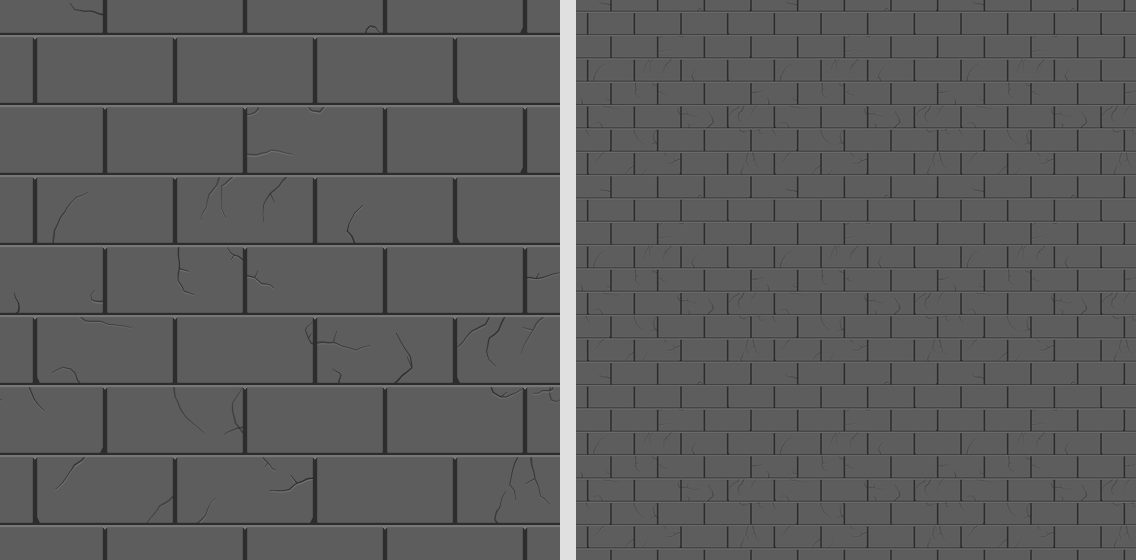
Left: one tile. Right: repeated 3 by 3.
Write a Shadertoy shader that draws this texture.

```glsl
const vec2 BRICKS = vec2(4.0, 8.0);          // bricks across and down
const vec2 BRICK_SIZE = 1.0 / BRICKS;
const vec3 STONE = vec3(0.363);
const vec3 GROOVE = vec3(0.175);
const vec3 HIGHLIGHT = vec3(0.465);
const float BED_WIDTH = 0.0039;              // dark and light halves of a bed joint
const float JOINT_HALF = 0.0039;             // half width of an upright joint
const float NOTCH_DEPTH = 0.0088;            // light wedge on top of an upright joint
const float CHIP_CHANCE = 0.15;
const vec2 CHIP_SIZE = vec2(0.0065, 0.014);
const float CRACKED_SHARE = 0.6;             // share of bricks with cracks
const int MAX_CRACKS = 3;
const int CRACK_STEPS = 5;
const float CRACK_HALF = 0.0016;
const float CRACK_TIP = 0.0004;
const float LIGHT_OFFSET = 0.0024;           // drop of the lit lip below a crack
const float WOBBLE = 0.0022;
const float WOBBLE_CELLS = 48.0;
const float PI = 3.14159;

vec2 hash22(vec2 p) {
    vec3 a = fract(p.xyx * vec3(0.1031, 0.1030, 0.0973));
    a += dot(a, a.yzx + 33.33);
    return fract((a.xx + a.yz) * a.zy);
}

// Gradient noise that wraps after the given number of cells
float cornerSlope(vec2 cell, vec2 corner, vec2 f, float period) {
    float angle = 2.0 * PI * hash22(mod(cell + corner, period) + 7.0).x;
    return dot(vec2(cos(angle), sin(angle)), f - corner);
}

float gradientNoise(vec2 p, float period) {
    vec2 i = floor(p), f = fract(p);
    vec2 u = f * f * f * (f * (f * 6.0 - 15.0) + 10.0);
    float low = mix(cornerSlope(i, vec2(0, 0), f, period), cornerSlope(i, vec2(1, 0), f, period), u.x);
    float high = mix(cornerSlope(i, vec2(0, 1), f, period), cornerSlope(i, vec2(1, 1), f, period), u.x);
    return mix(low, high, u.y);
}

float coverage(float inside, float pixel) {
    return clamp(inside / pixel + 0.5, 0.0, 1.0);
}

// Depth inside a tapering stroke, positive within
float stroke(vec2 p, vec2 a, vec2 b, float widthA, float widthB) {
    vec2 ab = b - a;
    float t = clamp(dot(p - a, ab) / dot(ab, ab), 0.0, 1.0);
    return mix(widthA, widthB, t) - length(p - a - ab * t);
}

// Random walk inwards from a brick edge, with an optional fork
float crackDepth(vec2 p, vec2 seed) {
    vec2 place = hash22(seed), bias = hash22(seed + 3.1) - 0.5;
    bool fromSide = hash22(seed + 5.7).x > 0.8;
    float far = step(0.45, place.y);
    vec2 along = mix(vec2(0.1), vec2(0.9), place.x);
    vec2 point = BRICK_SIZE * (fromSide ? vec2(far, along.y) : vec2(along.x, far));
    float heading = fromSide ? PI * far : PI * (0.5 - far);
    heading += 1.8 * bias.x;
    float stride = mix(0.007, 0.023, hash22(seed + 9.3).x);
    float depth = -1.0;
    for (int i = 0; i < CRACK_STEPS; i++) {
        vec2 r = hash22(seed + 11.9 + 1.7 * float(i));
        vec2 next = point + stride * (0.6 + 0.8 * r.x) * vec2(cos(heading), sin(heading));
        vec2 taper = mix(vec2(CRACK_HALF), vec2(CRACK_TIP), vec2(i, i + 1) / float(CRACK_STEPS));
        depth = max(depth, stroke(p, point, next, taper.x, taper.y));
        if (i == 1 && place.x > 0.5) {
            float fork = heading + 1.3 * sign(bias.y);
            vec2 tip = next + stride * vec2(cos(fork), sin(fork));
            depth = max(depth, stroke(p, next, tip, taper.y, CRACK_TIP));
        }
        point = next;
        heading += 0.8 * bias.y + 1.5 * (r.y - 0.5);
    }
    return depth;
}

void mainImage(out vec4 fragColor, in vec2 fragCoord) {
    vec2 uv = fragCoord / iResolution.xy;
    float pixel = 1.0 / iResolution.y;

    // Running bond: every other row shifts by half a brick
    vec2 grid = uv * BRICKS - vec2(0.25, 0.5);
    grid.x -= 0.5 * mod(floor(grid.y), 2.0);
    vec2 id = mod(floor(grid), BRICKS);
    vec2 local = fract(grid) * BRICK_SIZE;
    vec3 color = STONE;

    // Cracks: lit lower lip first, dark fissure over it
    vec2 chance = hash22(id + 21.3);
    if (chance.x < CRACKED_SHARE) {
        vec2 cells = uv * WOBBLE_CELLS;
        vec2 warp = vec2(gradientNoise(cells, WOBBLE_CELLS), gradientNoise(cells.yx, WOBBLE_CELLS));
        vec2 p = local + WOBBLE * warp;
        int count = 1 + int(chance.y * float(MAX_CRACKS));
        for (int i = 0; i < count; i++) {
            vec2 seed = id * 5.3 + 17.0 * float(i) + 2.0;
            vec2 tone = hash22(seed + 31.7);
            float lip = coverage(crackDepth(p + vec2(0.0, LIGHT_OFFSET), seed), pixel);
            float fissure = coverage(crackDepth(p, seed), pixel);
            color = mix(color, HIGHLIGHT, lip * tone.x);
            color = mix(color, GROOVE, fissure * mix(0.5, 1.0, tone.y));
        }
    }

    // Upright joints, widened at the foot by chipped corners
    float side = step(0.5 * BRICK_SIZE.x, local.x);
    float fromJoint = min(local.x, BRICK_SIZE.x - local.x);
    float chipped = step(hash22(id + 41.0 + 13.0 * side).x, CHIP_CHANCE);
    vec2 chip = mix(vec2(0.002, 0.006), CHIP_SIZE, chipped);
    float jointHalf = JOINT_HALF + chip.x * max(0.0, 1.0 - local.y / chip.y);
    color = mix(color, GROOVE, coverage(jointHalf - fromJoint, pixel));

    // Bed joints: dark foot, light top edge dipping into the uprights
    float fromTop = BRICK_SIZE.y - local.y;
    float lightDepth = max(BED_WIDTH, NOTCH_DEPTH - 1.25 * fromJoint);
    color = mix(color, HIGHLIGHT, coverage(lightDepth - fromTop, pixel));
    color = mix(color, GROOVE, coverage(BED_WIDTH - local.y, pixel));
    fragColor = vec4(color, 1.0);
}
```
